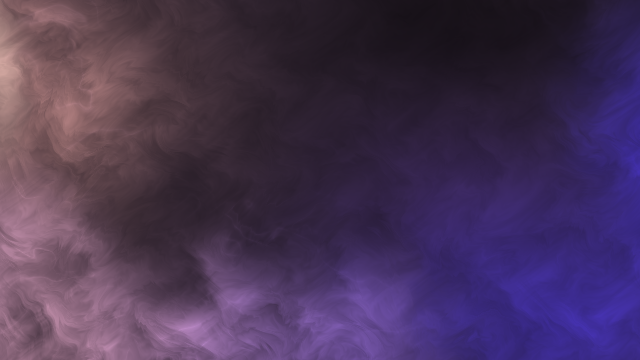
Give the GLSL for this background, as a Shadertoy shader.

```glsl
// Coloured smoke in a dark room: warm rose light from the left, blue from the right,
// and a lilac bank along the floor. Soft glows set the layout; layered, folded sines
// bend the glows, vary the density and trace thin filaments.

const vec3 ROOM   = vec3(0.160, 0.120, 0.165);
const vec3 ROSE   = vec3(0.590, 0.425, 0.430);
const vec3 PEACH  = vec3(0.900, 0.730, 0.690);
const vec3 PINK   = vec3(0.660, 0.485, 0.580);
const vec3 LILAC  = vec3(0.440, 0.320, 0.640);
const vec3 VIOLET = vec3(0.230, 0.150, 0.340);
const vec3 BLUE   = vec3(0.250, 0.180, 0.670);

const float SMOKE_SCALE = 10.0;   // swirls per canvas height
const float FOLD        = 0.55;   // how strongly each layer curls
const float BEND        = 0.045;  // shift of the glows by the smoke
const float CONTRAST    = 0.58;   // density variation
const float MOTTLE      = 0.120;  // faint texture over everything
const float WISP_LIGHT  = 0.150;  // brightness of filaments
const float CREST_LIGHT = 0.150;  // brightness of the bank's upper rim

// Layered sines, each octave folded and rotated; roughly -1 to 1
float smoke(vec2 p, int layers) {
    const mat2 turn = mat2(0.80, 0.60, -0.60, 0.80);
    float total = 0.0;
    float weight = 0.50;
    for (int i = 0; i < layers; i++) {
        p += FOLD * sin(1.3 * p.yx + vec2(1.7, 4.1) * float(i + 1));
        total += weight * sin(p.x) * cos(p.y + 0.6 * sin(p.x));
        p = turn * p * 1.75;
        weight *= 0.68;
    }
    return total;
}

// Soft elliptical glow
float glow(vec2 p, vec2 centre, vec2 radius) {
    vec2 d = (p - centre) / radius;
    return exp(-dot(d, d));
}

// Thin line along a level of a smooth field
float filament(float field, float level) {
    return exp(-24.0 * abs(field - level));
}

// Upper rim of the floor bank
float crestHeight(float x) {
    float rise = 0.26 * (1.0 - smoothstep(0.04, 0.26, x));
    float curl = 0.08 * exp(-pow((x - 0.35) / 0.04, 2.0));
    float peak = 0.03 * exp(-pow((x - 0.59) / 0.035, 2.0));
    return 0.355 + rise + curl + peak - 0.10 * smoothstep(0.61, 0.72, x);
}

void mainImage(out vec4 fragColor, in vec2 fragCoord) {
    vec2 uv = fragCoord / iResolution.xy;
    vec2 p = SMOKE_SCALE * fragCoord / iResolution.y;

    // Smoke fields, from wide billows to fine texture
    float broad = smoke(p * 0.45 + vec2(3.1, 7.4), 4);
    float swirl = smoke(p + vec2(0.9, 2.3) + 0.6 * broad, 6);
    float fine = smoke(p * vec2(1.7, 2.1) + vec2(8.2, 1.6) + 0.8 * swirl, 5);
    float lines = smoke(p * vec2(0.70, 0.90) + vec2(5.3, 0.4) + 0.9 * broad, 3);
    vec2 q = uv + BEND * vec2(0.6 * swirl + 0.4 * broad, 0.4 * broad + 0.4 * swirl);

    // The smoke is crisp on the left and blurred on the right
    float crisp = 1.0 - 0.70 * smoothstep(0.45, 0.75, uv.x);
    float billow = 0.36 * broad + 0.50 * swirl + 0.34 * fine;
    float density = 1.0 + CONTRAST * crisp * billow;

    // Dark room and the violet haze in its middle
    vec3 col = ROOM * (1.0 - 0.45 * glow(q, vec2(0.74, 0.95), vec2(0.24, 0.27)));
    col = mix(col, VIOLET, 0.75 * glow(q, vec2(0.74, 0.42), vec2(0.24, 0.28)));

    // Blue light from the right
    float side = 0.95 * glow(q, vec2(1.04, 0.56), vec2(0.11, 0.40));
    float floorBlue = 0.80 * glow(q, vec2(0.88, 0.08), vec2(0.30, 0.34));
    float blue = 1.0 - (1.0 - side) * (1.0 - floorBlue);
    col = mix(col, BLUE, clamp(blue * density, 0.0, 1.0));

    // Rose cloud on the left, with a clear pocket at its lower right
    float rose = 0.86 * glow(q, vec2(0.05, 0.74), vec2(0.23, 0.38));
    rose *= 1.0 - 0.60 * glow(q, vec2(0.28, 0.43), vec2(0.06, 0.14));
    col = mix(col, ROSE, clamp(rose * density, 0.0, 1.0));
    float hot = glow(q, vec2(-0.01, 0.82), vec2(0.040, 0.24));
    col = mix(col, PEACH, 0.70 * hot);

    // Lilac bank on the floor, thinner in two hollows
    float crest = crestHeight(q.x);
    float bank = 1.0 - smoothstep(crest - 0.33, crest + 0.02, q.y);
    bank *= 1.0 - smoothstep(0.56, 0.76, q.x);
    bank *= 1.0 - 0.40 * glow(q, vec2(0.25, 0.20), vec2(0.08, 0.07));
    bank *= 1.0 - 0.40 * glow(q, vec2(0.08, 0.26), vec2(0.07, 0.07));
    vec3 bankColor = mix(PINK, LILAC, smoothstep(0.05, 0.62, uv.x));
    col = mix(col, bankColor, clamp(0.90 * bank * density, 0.0, 1.0));

    // Long filaments where the haze is thick, and loose curls above the bank
    float curls = 0.55 * glow(uv, vec2(0.40, 0.38), vec2(0.13, 0.09));
    float haze = clamp(rose + bank + curls, 0.0, 1.0) * crisp;
    float wisp = filament(lines, 0.12) * smoothstep(-0.3, 0.5, swirl);
    wisp += 0.7 * filament(lines, -0.35) * smoothstep(-0.2, 0.6, -broad);
    wisp += 0.5 * filament(swirl, 0.05) * smoothstep(-0.1, 0.6, lines);
    col += bankColor * WISP_LIGHT * (wisp - 0.12) * haze;

    // Lit rim of the bank, fading below
    float below = crest - q.y;
    float rim = exp(-abs(below) / (below > 0.0 ? 0.025 : 0.004));
    rim *= glow(uv, vec2(0.50, 0.36), vec2(0.16, 0.15)) * smoothstep(-0.6, 0.3, broad);
    col += bankColor * CREST_LIGHT * rim;

    // Faint mottling
    col *= 1.0 + MOTTLE * (0.5 * swirl + 0.9 * fine);
    fragColor = vec4(clamp(col, 0.0, 1.0), 1.0);
}
```
